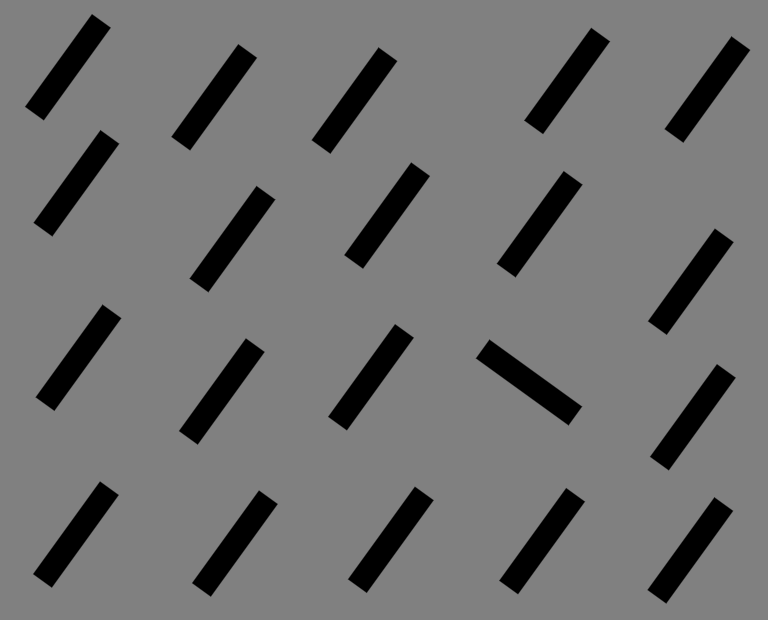
A WebGL 1 fragment shader for this pattern:

```glsl
precision highp float;
// Loose 5 by 4 field of slanted black bars on grey, with one bar turned crosswise.

uniform vec2 u_resolution;

const vec3 GROUND = vec3(0.502);
const vec3 INK = vec3(0.0);
const float COLUMNS = 5.0;
const float ROWS = 4.0;
const vec2 BAR_HALF = vec2(0.0922, 0.0187);  // half length, half width; canvas height = 1
const float SLANT = 0.945;                   // radians above horizontal
const vec2 ODD_CELL = vec2(3.0, 1.0);        // column, row of the crosswise bar
const float QUARTER_TURN = 1.5708;

// Strength of the irregularity in each row, bottom to top
const vec4 ROW_SWAY = vec4(0.011, -0.021, 0.005, 0.0);
const vec4 ROW_DRIFT = vec4(0.2, 0.75, 1.24, 0.3);
const float GAP_PUSH = 0.0643;               // opening in the top row
const float TOP_SAG = 0.048;                 // dip beside that opening

float pickRow(vec4 values, float row) {
  return dot(values, vec4(equal(vec4(row), vec4(0.0, 1.0, 2.0, 3.0))));
}

// Displacement of a bar from the centre of its cell
vec2 wander(vec2 cell) {
  float c = cell.x - 0.5 * (COLUMNS - 1.0);
  float sway = pickRow(ROW_SWAY, cell.y) * cos(0.85 * c);
  float lift = c * (0.0236 - 0.0139 * c * c) + 0.022 * exp(-3.0 * c * c);
  vec2 shift = vec2(sway, lift * pickRow(ROW_DRIFT, cell.y));

  float top = step(ROWS - 1.5, cell.y);
  float fromGap = c - 0.5;
  shift.x += top * GAP_PUSH * sign(fromGap) * exp(-0.6 * abs(fromGap));
  shift.y -= top * TOP_SAG * exp(-(c + 0.3) * (c + 0.3));
  return shift;
}

float boxDistance(vec2 p, vec2 halfSize) {
  vec2 d = abs(p) - halfSize;
  return length(max(d, 0.0)) + min(max(d.x, d.y), 0.0);
}

float barDistance(vec2 p, float angle) {
  float s = sin(angle);
  float c = cos(angle);
  return boxDistance(vec2(c * p.x + s * p.y, c * p.y - s * p.x), BAR_HALF);
}

void main() {
  vec2 p = gl_FragCoord.xy / u_resolution.y;
  vec2 cellSize = vec2(u_resolution.x / u_resolution.y, 1.0) / vec2(COLUMNS, ROWS);

  // Nearest bar; displaced bars may reach beyond their own cells
  float nearest = 1.0;
  for (float row = 0.0; row < ROWS; row++) {
    for (float column = 0.0; column < COLUMNS; column++) {
      vec2 cell = vec2(column, row);
      vec2 centre = (cell + 0.5) * cellSize + wander(cell);
      float odd = 1.0 - step(0.5, distance(cell, ODD_CELL));
      nearest = min(nearest, barDistance(p - centre, SLANT - odd * QUARTER_TURN));
    }
  }

  float edge = 0.8 / u_resolution.y;
  float ink = 1.0 - smoothstep(-edge, edge, nearest);
  gl_FragColor = vec4(mix(GROUND, INK, ink), 1.0);
}
```
